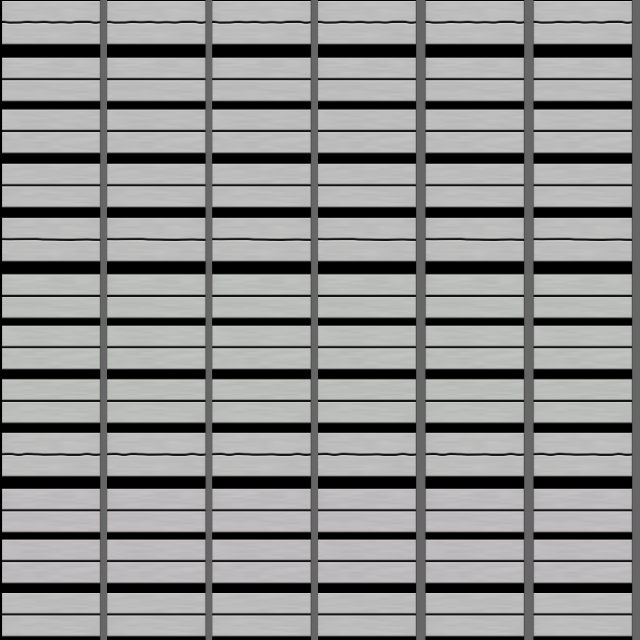
Write a three.js fragment shader that draws this texture.

```glsl
// Brushed metal slats in 12 pairs down and 6 columns across, over black gaps.
// Each cell is found by floor(), shifted by a small formula of its index, then
// drawn from edge distances; grey posts fill the space between the columns.

varying vec2 vUv;

#define ROW_PITCH 0.0841
#define COL_PITCH 0.1645
#define ORIGIN vec2(0.0026, 0.0013)
#define PAIR_HEIGHT 0.0677
#define SLAT_WIDTH 0.1540
#define SEAM_POS 0.0337
#define SEAM_WIDTH 0.0030
#define EDGE 0.0013
#define SOFT 0.0008
#define GRAIN 0.055
#define TINT 0.010

const vec3 SLAT_GREY = vec3(0.74);
const vec3 LIP_GREY = vec3(0.53);
const vec3 SHINE_GREY = vec3(0.81);
const vec3 POST_GREY = vec3(0.40);
const vec3 RIM_GREY = vec3(0.15);
const vec3 SEAM_GREY = vec3(0.07);

float hash(vec2 p) {
  return fract(sin(dot(p, vec2(127.1, 311.7))) * 43758.5453);
}

float noise(vec2 p) {
  vec2 i = floor(p);
  vec2 f = fract(p);
  f = f * f * (3.0 - 2.0 * f);
  return mix(mix(hash(i), hash(i + vec2(1.0, 0.0)), f.x),
             mix(hash(i + vec2(0.0, 1.0)), hash(i + vec2(1.0, 1.0)), f.x), f.y);
}

// Soft step: 1 where the distance d is positive
float inside(float d) {
  return smoothstep(-SOFT, SOFT, d);
}

// Uneven spacing: a slow bow down the rows, with every fourth row pushed lower
float rowShift(float row) {
  return 0.0031 * sin(3.14159 * row / 11.0)
       + 0.0039 * step(abs(mod(row, 4.0) - 1.0), 0.5);
}

// The posts widen after the third column
float colShift(float col) {
  return 0.0043 * max(col - 3.0, 0.0);
}

// Streaks drawn out along the slat
float brushed(vec2 p, float seed) {
  p.y += 0.0015 * noise(vec2(p.x * 30.0, seed));
  float fine = noise(p * vec2(48.0, 330.0) + seed * 17.0);
  float broad = noise(p * vec2(20.0, 130.0) + seed * 31.0);
  return 0.6 * fine + 0.4 * broad - 0.5;
}

void main() {
  // Cell index and position inside the cell, measured from its top left
  vec2 p = vec2(vUv.x, 1.0 - vUv.y) - ORIGIN;
  float col = floor(p.x / COL_PITCH);
  float row = floor(p.y / ROW_PITCH);
  vec2 q = p - vec2(col * COL_PITCH + colShift(col),
                    row * ROW_PITCH + rowShift(row));

  // Seam between the two slats, chipped in every fourth row
  float chipped = step(mod(row, 4.0), 0.5);
  float chip = noise(vec2(q.x * 75.0, row + 3.0)) - 0.5;
  float seam = SEAM_POS + chipped * 0.0016 * chip;
  float lower = step(seam, q.y);

  // Distances to the edges of the slat
  float top = q.y - lower * (seam + 0.5 * SEAM_WIDTH);
  float bottom = mix(seam - 0.5 * SEAM_WIDTH, PAIR_HEIGHT, lower) - q.y;
  float side = min(q.x, SLAT_WIDTH - q.x);
  float pair = min(q.y, PAIR_HEIGHT - q.y);

  // Slat surface with grain and a faint tint drifting from row to row
  float seed = mod(row, 4.0) * 2.0 + lower;
  vec3 slat = SLAT_GREY + GRAIN * brushed(q, seed);
  float green = exp(-pow((row - 6.0) / 1.8, 2.0));
  float rose = exp(-pow((row - 9.6) / 0.9, 2.0));
  slat += TINT * (green * vec3(-0.4, 0.6, -0.8) + rose * vec3(0.6, -0.8, 0.4));

  // Lit upper lip, shaded lower lip and darker ends
  float shine = (1.0 - inside(top - 1.6 * EDGE)) * (0.6 + 0.4 * chipped * lower);
  slat = mix(slat, SHINE_GREY, shine);
  slat = mix(LIP_GREY, slat, inside(bottom - EDGE));
  slat = mix(LIP_GREY, slat, 0.4 + 0.6 * inside(side - EDGE));

  // Black gap, dim rim, seam, then slats
  vec3 color = RIM_GREY * inside(pair + EDGE);
  color = mix(color, SEAM_GREY, inside(pair));
  color = mix(color, slat, inside(min(top, bottom)));

  // Posts between the columns, with a dark outer edge at the far left
  vec3 post = POST_GREY * mix(0.8, 1.0, inside(-side - EDGE));
  post *= step(0.0, col);
  color = mix(post, color, inside(side));

  gl_FragColor = vec4(color, 1.0);
}
```
